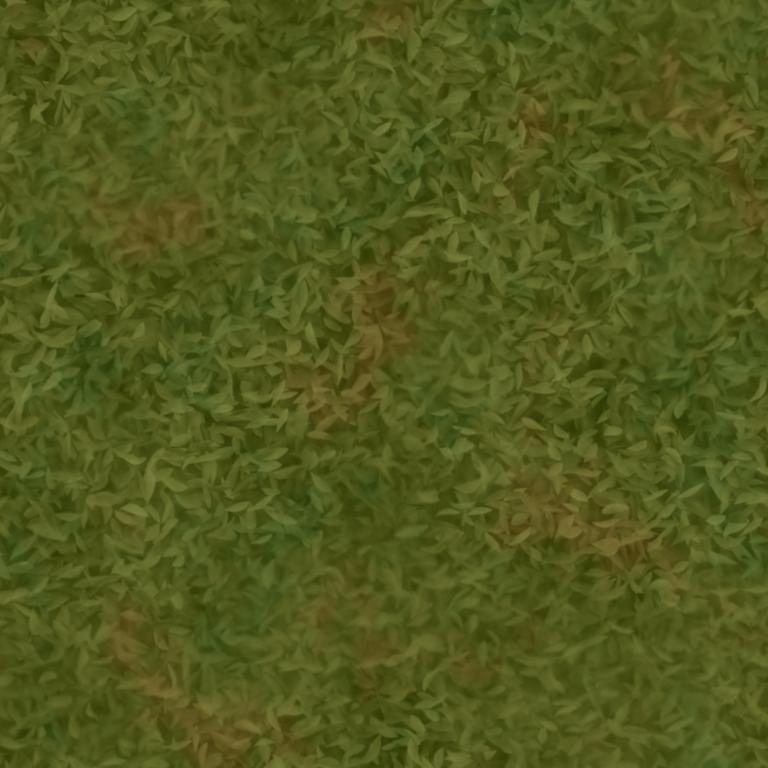
A WebGL 2 fragment shader for this texture:

```glsl
#version 300 es
precision highp float;
// Short mown turf: several layers of soft, curved, tapered blades scattered on
// jittered grids build a tone from shadow to sunlit leaf. Gradient noise then
// varies the light, the sharpness and the dry or cool tint of whole patches.

uniform vec2 u_resolution;
out vec4 fragColor;

const float TAU = 6.2831853;
const int LAYERS = 5;
const vec3 SHADOW_GREEN = vec3(0.20, 0.232, 0.01);
const vec3 LEAF_GREEN = vec3(0.45, 0.475, 0.215);
const vec3 DRY_TINT = vec3(0.055, -0.012, 0.012);
const vec3 COOL_TINT = vec3(-0.04, 0.0, 0.012);

// Integer hash of a cell and a seed, giving three values in 0..1
vec3 hash3(vec2 cell, float seed) {
    uvec3 v = uvec3(ivec3(vec3(cell, seed)) + 4096);
    v = v * 1664525u + 1013904223u;
    v.x += v.y * v.z; v.y += v.z * v.x; v.z += v.x * v.y;
    v ^= v >> 16u;
    v.x += v.y * v.z; v.y += v.z * v.x; v.z += v.x * v.y;
    return vec3(v >> 8u) / 16777216.0;
}

mat2 rotation(float angle) {
    float c = cos(angle), s = sin(angle);
    return mat2(c, -s, s, c);
}

float cornerSlope(vec2 cell, vec2 offset, float seed) {
    float angle = TAU * hash3(cell, seed).x;
    return dot(vec2(cos(angle), sin(angle)), offset);
}

// Gradient noise, roughly -0.7..0.7
float gradientNoise(vec2 p, float seed) {
    vec2 i = floor(p), f = p - i;
    vec2 u = f * f * f * (f * (f * 6.0 - 15.0) + 10.0);
    vec2 e = vec2(1.0, 0.0);
    float low = mix(cornerSlope(i, f, seed), cornerSlope(i + e.xy, f - e.xy, seed), u.x);
    float high = mix(cornerSlope(i + e.yx, f - e.yx, seed), cornerSlope(i + e.xx, f - e.xx, seed), u.x);
    return mix(low, high, u.y);
}

float fractalNoise(vec2 p, float seed) {
    float sum = 0.0, gain = 1.0;
    for (int i = 0; i < 3; i++) {
        sum += gain * gradientNoise(p, seed + float(i));
        p = rotation(0.6) * p * 2.03;
        gain *= 0.5;
    }
    return sum;
}

// One blade along x: returns its coverage and its position across, -1..1
vec2 blade(vec2 p, float halfLength, float halfWidth, float bend, float softness) {
    float along = p.x / halfLength;
    float across = p.y + bend * (along * along - 0.4);
    float edge = abs(across) - halfWidth * (1.0 - along * along) * (1.0 - 0.35 * along);
    float ends = 1.0 - smoothstep(0.85, 1.1, abs(along));
    float cover = ends * (1.0 - smoothstep(-softness, softness, edge));
    return vec2(cover, clamp(across / halfWidth, -1.0, 1.0));
}

// Paints one jittered grid of blades over the tone beneath
float bladeLayer(float tone, vec2 p, float lift, float softness, float seed) {
    vec2 home = floor(p);
    for (int y = -1; y <= 1; y++) {
        for (int x = -1; x <= 1; x++) {
            vec2 cell = home + vec2(x, y);
            vec3 place = hash3(cell, seed);
            vec3 form = hash3(cell, seed + 50.0);
            // Most blades lean up to the right, the rest fall anywhere
            float angle = form.x < 0.45 ? mix(0.3, 1.3, place.z) : TAU * place.z;
            vec2 local = rotation(angle) * (p - cell - place.xy);
            vec2 hit = blade(local, mix(0.45, 0.8, form.y), mix(0.13, 0.24, form.z),
                             0.3 * (fract(form.x * 17.0) - 0.5), softness);
            float leaf = lift + 0.62 * fract(form.y * 31.0) + 0.13 * hit.y;
            tone = mix(tone, leaf, 0.82 * hit.x);
        }
    }
    return tone;
}

void main() {
    vec2 uv = gl_FragCoord.xy / min(u_resolution.x, u_resolution.y);
    float pixel = 1.0 / min(u_resolution.x, u_resolution.y);

    // Slight warp keeps the blades from looking ruled
    vec2 warp = vec2(gradientNoise(uv * 22.0, 1.0), gradientNoise(uv * 22.0, 2.0));
    vec2 ground = uv + 0.008 * warp;
    float haze = smoothstep(-0.25, 0.45, fractalNoise(uv * 3.0, 5.0));

    // Blades, from the shaded bottom layer up
    float tone = 0.2 + 0.25 * gradientNoise(uv * 45.0, 9.0);
    for (int i = 0; i < LAYERS; i++) {
        float level = float(i);
        float density = 27.0 + 3.0 * mod(level * 2.0, 5.0);
        float softness = max(mix(0.07, 0.13, haze), pixel * density);
        vec2 p = rotation(0.7 * level) * ground * density;
        // Turn the grid only; hashed angles stay close to the lean
        tone = bladeLayer(tone, p, 0.1 + 0.07 * level, softness, 100.0 * level + 20.0);
    }

    // Patch contrast, broad light and fine mottling
    tone = mix(0.5, tone, mix(1.05, 0.68, haze));
    tone += 0.2 * fractalNoise(uv * 7.0, 12.0) + 0.16 * fractalNoise(uv * 48.0, 16.0);
    vec3 color = mix(SHADOW_GREEN, LEAF_GREEN, clamp(tone, -0.15, 1.2));

    // Dry and cool patches
    float patchTint = fractalNoise(uv * 5.0, 30.0) + 0.35 * gradientNoise(uv * 28.0, 35.0);
    color += DRY_TINT * smoothstep(0.08, 0.65, patchTint);
    color += COOL_TINT * smoothstep(0.05, 0.6, -patchTint);
    fragColor = vec4(clamp(color, 0.0, 1.0), 1.0);
}
```
